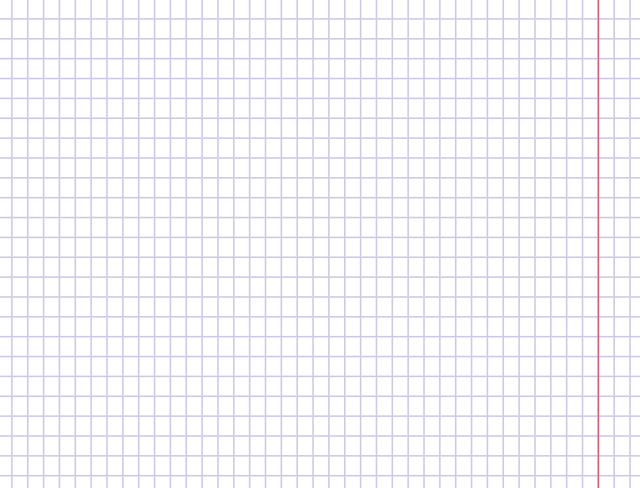
A Shadertoy shader for this pattern:

```glsl
// Squared notebook paper: lavender grid of tall cells with a red margin rule at the right.
#define CELL_SIZE vec2(0.024766, 0.03103)   // cell pitch, in canvas widths
#define FIRST_LINE vec2(0.0186, 0.0296)     // first rules, from the top left
#define GRID_WIDTH 0.00245
#define MARGIN_WIDTH 0.0024
#define MARGIN_COLUMN 37.0
#define PAPER_COLOR vec3(1.0)
#define GRID_COLOR vec3(0.80, 0.79, 0.90)
#define MARGIN_COLOR vec3(0.82, 0.38, 0.48)

// Fraction of a pixel covered by a line of the given width.
float lineCoverage(float dist, float width, float pixel) {
    float edge = (0.5 * width - dist) / pixel + 0.5;
    return clamp(edge, 0.0, min(1.0, width / pixel));
}

// Distance to the nearest vertical (x) and horizontal (y) rule.
vec2 gridDistance(vec2 p) {
    vec2 cell = (p - FIRST_LINE) / CELL_SIZE;
    return abs(fract(cell + 0.5) - 0.5) * CELL_SIZE;
}

void mainImage(out vec4 fragColor, in vec2 fragCoord) {
    // Canvas widths, measured from the top left corner
    float pixel = 1.0 / iResolution.x;
    vec2 p = vec2(fragCoord.x, iResolution.y - fragCoord.y) * pixel;

    // Grid rules
    vec2 dist = gridDistance(p);
    float vertical = lineCoverage(dist.x, GRID_WIDTH, pixel);
    float horizontal = lineCoverage(dist.y, GRID_WIDTH, pixel);
    vec3 color = mix(PAPER_COLOR, GRID_COLOR, max(vertical, horizontal));

    // Margin rule replaces one vertical grid rule
    float marginX = FIRST_LINE.x + MARGIN_COLUMN * CELL_SIZE.x;
    float margin = lineCoverage(abs(p.x - marginX), MARGIN_WIDTH, pixel);
    color = mix(color, MARGIN_COLOR, margin);

    fragColor = vec4(color, 1.0);
}
```
